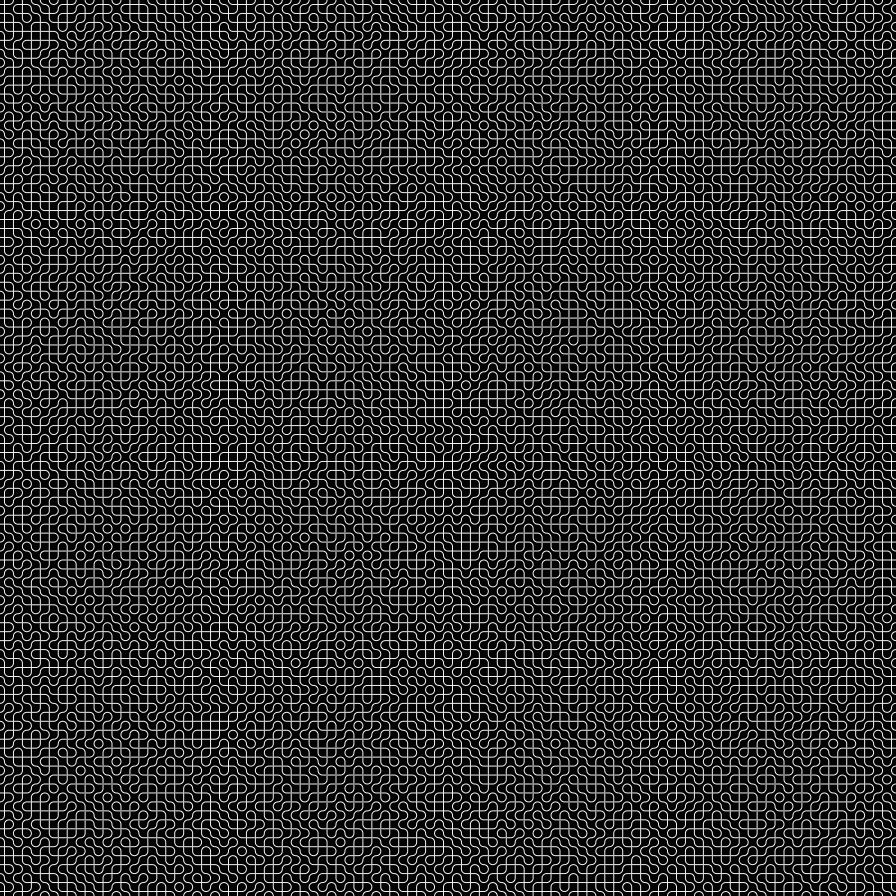
This pattern is drawn by a Shadertoy shader. Its source:

```glsl
// Thin white Truchet lines on black: random quarter-arc and crossing tiles.

const float TILES = 100.0;       // tiles across and down
const float LINE_WIDTH = 0.108;  // in tile units
const vec3 BACKGROUND = vec3(0.01);
const vec3 LINE_COLOR = vec3(0.98);

// Integer hash of a cell, from 0 to 1
float hashCell(uvec2 cell) {
    uint h = cell.x * 1597334677u ^ cell.y * 3812015801u;
    h = (h ^ (h >> 16)) * 2246822519u;
    h = (h ^ (h >> 13)) * 3266489917u;
    return float((h ^ (h >> 16)) & 65535u) / 65536.0;
}

// Distance to two quarter arcs around opposite corners
float arcsDistance(vec2 p) {
    vec2 folded = p.x + p.y < 0.0 ? -p : p;
    return abs(length(folded - 0.5) - 0.5);
}

// Distance to two straight lines through the tile centre
float crossDistance(vec2 p) {
    return min(abs(p.x), abs(p.y));
}

// Three equally likely tiles: arcs, mirrored arcs, crossing
float tileDistance(vec2 p, float choice) {
    if (choice < 1.0 / 3.0) return arcsDistance(p);
    if (choice < 2.0 / 3.0) return arcsDistance(vec2(-p.x, p.y));
    return crossDistance(p);
}

// Part of a pixel-wide span that the line covers
float lineCoverage(float dist, float width, float pixel) {
    float halfWidth = 0.5 * width;
    float halfPixel = 0.5 * pixel;
    float overlap = min(dist + halfPixel, halfWidth) - max(dist - halfPixel, -halfWidth);
    return clamp(overlap / pixel, 0.0, 1.0);
}

void mainImage(out vec4 fragColor, in vec2 fragCoord) {
    vec2 grid = fragCoord / iResolution.xy * TILES;
    float pixel = TILES / min(iResolution.x, iResolution.y);

    // Wrapped cell index keeps the edges seamless
    uvec2 cell = uvec2(mod(floor(grid), TILES)) + 1u;
    vec2 local = fract(grid) - 0.5;

    float dist = tileDistance(local, hashCell(cell));
    float ink = lineCoverage(dist, LINE_WIDTH, pixel);
    fragColor = vec4(mix(BACKGROUND, LINE_COLOR, ink), 1.0);
}
```
